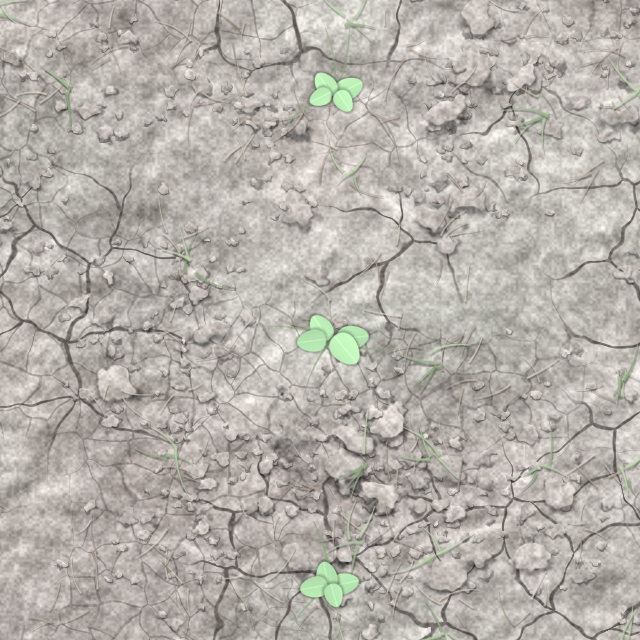
This texture is drawn by a WebGL 1 fragment shader. Its source:

```glsl
precision highp float;
// Dry cracked soil with clods, straw, grass tufts and a column of seedlings.
// Relief comes from sloped fbm, cracks from warped Voronoi borders, and the
// scattered parts from jittered grids that are searched cell by cell.
uniform vec2 u_resolution;

const vec3 SOIL = vec3(0.745, 0.722, 0.702);
const vec3 CLOD = vec3(0.79, 0.762, 0.74);
const vec3 CRACK = vec3(0.36, 0.335, 0.32);
const vec3 STRAW_DARK = vec3(0.66, 0.60, 0.54);
const vec3 STRAW_PALE = vec3(0.89, 0.85, 0.79);
const vec3 GRASS_DARK = vec3(0.55, 0.66, 0.49);
const vec3 GRASS_PALE = vec3(0.80, 0.88, 0.74);
const vec3 LEAF = vec3(0.74, 0.94, 0.72);
const float RELIEF = 0.65;
const float GRAIN = 0.15;
const float CRACK_WIDTH = 0.0021;
const vec2 FIRST_PLANT = vec2(0.515, 0.085);
const float PLANT_GAP = 0.385;

float hash(vec2 p) { return fract(sin(dot(p, vec2(127.1, 311.7))) * 43758.5453); }
vec2 hash2(vec2 p) { return vec2(hash(p), hash(p + 37.3)); }
mat2 turn(float a) { return mat2(cos(a), -sin(a), sin(a), cos(a)); }
float pixel() { return 1.0 / u_resolution.y; }

float noise(vec2 p) {
  vec2 i = floor(p), f = fract(p);
  f = f * f * (3.0 - 2.0 * f);
  return mix(mix(hash(i), hash(i + vec2(1, 0)), f.x),
             mix(hash(i + vec2(0, 1)), hash(i + vec2(1, 1)), f.x), f.y);
}
vec2 noise2(vec2 p) { return vec2(noise(p), noise(p + 51.7)) - 0.5; }

float fbm(vec2 p) {
  float sum = 0.0, amp = 0.5;
  for (int i = 0; i < 5; i++) {
    sum += amp * noise(p);
    p = turn(0.6) * p * 2.03 + 7.1;
    amp *= 0.52;
  }
  return sum;
}

// Distance to the border between the two nearest Voronoi cells
float border(vec2 p) {
  vec2 near = vec2(8.0), next = vec2(9.0);
  for (int j = -1; j <= 1; j++) for (int i = -1; i <= 1; i++) {
    vec2 id = floor(p) + vec2(i, j);
    vec2 v = id + hash2(id) - p;
    if (dot(v, v) < dot(near, near)) { next = near; near = v; }
    else if (dot(v, v) < dot(next, next)) next = v;
  }
  return dot(0.5 * (near + next), normalize(next - near));
}

float cracks(vec2 p, float scale, float width) {
  vec2 q = p + 0.035 * noise2(p * 13.0) + 0.013 * noise2(p * 45.0);
  float open = smoothstep(0.32, 0.68, noise(p * 5.0 + scale));
  float w = width * open * (0.4 + 1.2 * noise(p * 30.0));
  return open * (1.0 - smoothstep(w * 0.4, w + pixel(), border(q * scale) / scale));
}

// Rough lumps lit from above, each with a shadow below; denser near the row
vec3 clods(vec3 col, vec2 p, float scale, float chance) {
  vec2 q = p * scale + 0.4 * noise2(p * scale * 2.6) + 0.16 * noise2(p * scale * 7.0);
  for (int j = -1; j <= 1; j++) for (int i = -1; i <= 1; i++) {
    vec2 id = floor(p * scale) + vec2(i, j);
    vec2 rnd = hash2(id + scale), c = id + 0.5 + 0.6 * (hash2(id + 9.2) - 0.5);
    float x = (c.x / scale - 0.5) / 0.24;
    float crowd = smoothstep(0.25, 0.7, noise(c / scale * 7.0)) * (0.35 + exp(-x * x));
    if (rnd.x > chance * crowd) continue;
    vec2 v = q - c, squash = vec2(1.0, 1.25);
    float size = mix(0.18, 0.42, rnd.y);
    float shade = length((v + vec2(-0.03, 0.1)) * squash) - size;
    col *= 1.0 - 0.36 * (1.0 - smoothstep(-0.05, 0.16, shade));
    float d = length(v * squash) - size, soft = 0.02 + pixel() * scale;
    float tone = 0.9 + 0.15 * hash(id + 4.4) + 0.1 * v.y / size + 0.2 * (noise(q * 6.0) - 0.5);
    col = mix(col, CLOD * tone, 1.0 - smoothstep(-soft, soft, d));
  }
  return col;
}

// Tapered, bent stroke starting at the origin
float blade(vec2 v, float angle, float len, float bend, float width) {
  v = turn(angle) * v;
  float x = clamp(v.x / len, 0.0, 1.0);
  float side = abs(v.y - bend * len * x * x) - width * (1.0 - 0.75 * x);
  return 1.0 - smoothstep(-pixel(), pixel(), max(side, max(-v.x, v.x - len)));
}

// Groups of four strokes; a wide spread scatters them, a narrow one makes tufts
vec3 sprigs(vec3 col, vec2 p, float scale, float chance, float spread,
            float len, float width, vec3 dark, vec3 pale) {
  for (int j = -1; j <= 1; j++) for (int i = -1; i <= 1; i++) {
    vec2 id = floor(p * scale) + vec2(i, j);
    if (hash(id + scale * 3.1) > chance) continue;
    vec2 root = (id + 0.3 + 0.4 * hash2(id + 2.7)) / scale;
    for (int k = 0; k < 4; k++) {
      vec2 a = hash2(id * 1.7 + float(k) * 5.3), b = hash2(id + float(k) * 8.9 + 3.0);
      vec2 v = p - root - spread * (b - 0.5);
      float l = len * (0.35 + 0.65 * a.y), bend = b.x - 0.5;
      col *= 1.0 - 0.22 * blade(v + vec2(-0.001, 0.003), a.x * 6.28, l, bend, width * 1.4);
      col = mix(col, mix(dark, pale, b.y), 0.85 * blade(v, a.x * 6.28, l, bend, width));
    }
  }
  return col;
}

// Four broad leaves over a few long thin stems
vec3 seedling(vec3 col, vec2 v, float seed, float size) {
  for (int k = 0; k < 3; k++) {
    float a = hash(vec2(seed, k)) * 6.28;
    col = mix(col, GRASS_DARK, 0.7 * blade(v, a, 0.1, 0.25, 0.0022));
  }
  for (int k = 0; k < 4; k++) {
    vec2 rnd = hash2(vec2(seed + 4.0, float(k) * 3.7));
    float a = 0.4 + float(k) * 1.57 + 0.7 * (rnd.x - 0.5), r = size * (0.72 + 0.4 * rnd.y);
    vec2 l = turn(a) * (v - size * vec2(1.25, 0.8) * vec2(cos(a), sin(a)));
    float d = length(l * vec2(1.0, 1.35 + 0.3 * l.x / r)) - r;
    col *= 1.0 - 0.25 * (1.0 - smoothstep(0.0, 0.007, d));
    vec3 leaf = LEAF * (0.94 + 0.1 * rnd.x + 0.05 * l.y / r);
    leaf += 0.05 * (1.0 - smoothstep(0.0005, 0.002, abs(l.y)));
    col = mix(col, leaf, 1.0 - smoothstep(-pixel(), pixel(), d));
  }
  return col;
}

void main() {
  vec2 p = gl_FragCoord.xy / u_resolution;

  // Ground relief and cracks
  vec2 q = p * 17.0 + noise2(p * 9.0);
  float slope = fbm(q) - fbm(q + vec2(-0.08, 0.26));
  vec3 col = SOIL + RELIEF * slope + 0.24 * (fbm(p * 5.0 + 3.0) - 0.5);
  col += vec3(0.012, -0.004, 0.002) * (noise(p * 4.0 + 20.0) - 0.5) * 2.0;
  col = mix(col, CRACK, 0.4 * cracks(p, 19.0, CRACK_WIDTH * 0.6));
  col = mix(col, CRACK, 0.85 * cracks(p, 8.0, CRACK_WIDTH));

  // Clods from small to large, then grain over all the earth
  col = clods(col, p, 46.0, 0.5);
  col = clods(col, p, 27.0, 0.5);
  col = clods(col, p, 14.0, 0.42);
  col += GRAIN * (noise(p * 250.0) - 0.5) + GRAIN * 0.7 * (noise(p * 120.0) - 0.5);

  // Straw, grass and seedlings
  col = sprigs(col, p, 9.0, 0.55, 0.06, 0.065, 0.0013, STRAW_DARK, STRAW_PALE);
  col = sprigs(col, p + 0.37, 7.0, 0.42, 0.022, 0.075, 0.0023, GRASS_DARK, GRASS_PALE);
  for (int i = 0; i < 3; i++) {
    float n = float(i), size = i == 1 ? 0.026 : 0.02;
    col = seedling(col, p - FIRST_PLANT - vec2(0.004 * n, PLANT_GAP * n), n + 1.0, size);
  }
  gl_FragColor = vec4(clamp(col, 0.0, 1.0), 1.0);
}
```
